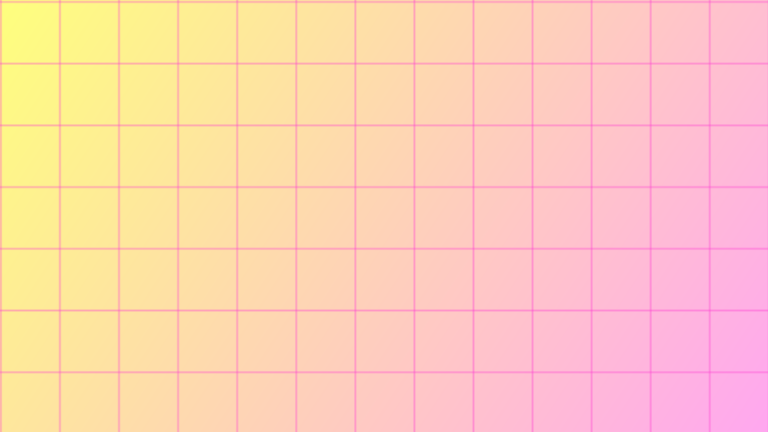
Reproduce this pattern procedurally as a Shadertoy shader.

```glsl
// A pastel grid of 13 by 7 cells over a slanted yellow-to-pink gradient.
// Each cell carries a thin, soft, translucent magenta line near its left and
// top edge, shaded by the distance to the nearest line.

// Coverage of evenly spaced lines; all lengths share the unit of x.
float gridLine(float x, float period, float offset, float width, float blur) {
    float dist = abs(mod(x - offset + 0.5 * period, period) - 0.5 * period);
    return clamp((0.5 * width - dist) / blur + 0.5, 0.0, 1.0);
}

void mainImage(out vec4 fragColor, in vec2 fragCoord) {
    // Canvas height is one unit, measured from the top left corner.
    float pixel = 1.0 / iResolution.y;
    float aspect = iResolution.x * pixel;
    vec2 pos = vec2(fragCoord.x, iResolution.y - fragCoord.y) * pixel;

    // Background gradient, steeper across than down.
    float slant = dot(pos / vec2(aspect, 1.0), vec2(0.73, 0.27));
    vec3 color = mix(vec3(0.995, 1.0, 0.49), vec3(1.0, 0.655, 0.94), slant);

    // Translucent lines, slightly stronger where they cross.
    vec3 magenta = vec3(1.0, 0.25, 0.82);
    float blur = max(pixel, 0.0045);
    float columns = gridLine(pos.x, aspect / 13.0, 0.002, 0.0037, blur);
    float rows = gridLine(pos.y, 1.0 / 7.0, 0.0045, 0.0037, blur);
    color = mix(color, magenta, 0.43 * columns);
    color = mix(color, magenta, 0.43 * rows);

    fragColor = vec4(color, 1.0);
}
```
